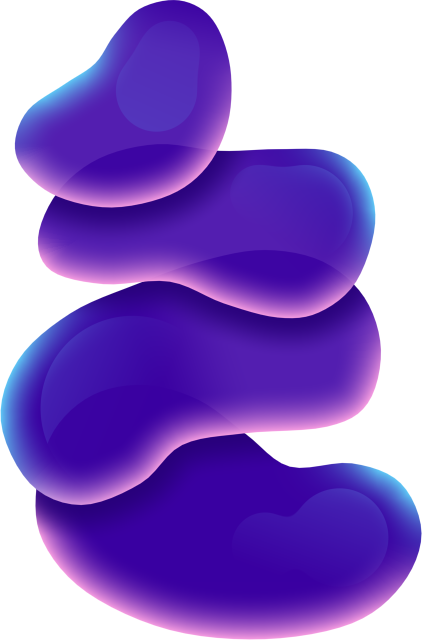
A Shadertoy shader for this background:

```glsl
// Four glossy violet blobs stacked on white, each overlapping the next one down.
// Outlines are closed splines turned into signed distances; rim glows, cast
// shadows and soft inner reflections are all shaded from those distances.

const vec2 CANVAS = vec2(5.12, 7.68);
const int KNOTS = 16;
const int STEPS = 6;

const vec3 DEEP   = vec3(0.225, 0.000, 0.630);
const vec3 VIOLET = vec3(0.325, 0.118, 0.690);
const vec3 SHADOW = vec3(0.150, 0.000, 0.470);
const vec3 PINK   = vec3(0.960, 0.610, 0.880);
const vec3 SKY    = vec3(0.370, 0.780, 0.960);
const vec3 SHEEN  = vec3(0.330, 0.330, 0.800);

// Catmull-Rom point (xy) and tangent (zw) between b and c
vec4 spline(vec2 a, vec2 b, vec2 c, vec2 d, float t) {
    vec2 k1 = c - a;
    vec2 k2 = 2.0 * a - 5.0 * b + 4.0 * c - d;
    vec2 k3 = 3.0 * (b - c) + d - a;
    return vec4(b + 0.5 * t * (k1 + t * (k2 + t * k3)),
                k1 + t * (2.0 * k2 + 3.0 * t * k3));
}

// Closed clockwise outline: outward normal (xy), signed distance (z)
vec3 outline(vec2 p, vec2 knot[KNOTS]) {
    float nearest = 1e5, side = 1.0;
    vec2 tangent = vec2(1.0, 0.0);
    vec4 a = vec4(knot[0], knot[1] - knot[KNOTS - 1]);
    for (int i = 0; i < KNOTS; i++) {
        for (int j = 1; j <= STEPS; j++) {
            vec4 b = spline(knot[(i + KNOTS - 1) % KNOTS], knot[i],
                            knot[(i + 1) % KNOTS], knot[(i + 2) % KNOTS],
                            float(j) / float(STEPS));
            vec2 ab = b.xy - a.xy, ap = p - a.xy;
            float h = clamp(dot(ap, ab) / dot(ab, ab), 0.0, 1.0);
            vec2 gap = ap - ab * h;
            if (dot(gap, gap) < nearest) {
                nearest = dot(gap, gap);
                tangent = mix(a.zw, b.zw, h);
            }
            if ((a.y > p.y) != (b.y > p.y) && ap.x < ab.x * ap.y / ab.y) side = -side;
            a = b;
        }
    }
    return vec3(normalize(vec2(tangent.y, -tangent.x)), side * sqrt(nearest));
}

float cover(float d, float soft) { return 1.0 - smoothstep(-soft, soft, d); }

// Position along a line from ends.xy (0) to ends.zw (1)
float along(vec2 p, vec4 ends) {
    vec2 axis = ends.zw - ends.xy;
    return clamp(dot(p - ends.xy, axis) / dot(axis, axis), 0.0, 1.0);
}

// Two circles (centre, radius) melted together
float twinCircle(vec2 p, vec3 a, vec3 b) {
    float da = length(p - a.xy) - a.z, db = length(p - b.xy) - b.z;
    float k = 0.25, h = max(k - abs(da - db), 0.0) / k;
    return min(da, db) - 0.25 * h * h * k;
}

// Body gradient, reflection, then the darker part over the blob below
vec3 body(vec2 p, vec4 tone, float sheen, vec4 fade, float below, float soft) {
    vec3 c = mix(DEEP, VIOLET, smoothstep(0.0, 1.0, along(p, tone)));
    c = mix(c, SHEEN, 0.42 * cover(sheen, soft) * (1.0 - along(p, fade)));
    return mix(c, DEEP, 0.85 * cover(below, soft));
}

// Pink rim on the side facing pinkDir, blue rim around a spot (centre, radius)
vec3 rim(vec3 c, vec2 p, vec3 edge, vec2 pinkDir, float width, vec3 spot) {
    float glow = pow(clamp(1.0 + edge.z / width, 0.0, 1.0), 2.0);
    vec2 q = (p - spot.xy) / spot.z;
    float blue = exp(-dot(q, q));
    float pink = smoothstep(-0.25, 0.75, dot(edge.xy, normalize(pinkDir)));
    c = mix(c, PINK, glow * pink * (1.0 - blue));
    return mix(c, SKY, glow * min(1.0, 1.15 * blue));
}

// Shade cast downwards by the blob above
vec3 shade(vec3 c, vec3 above) {
    float facing = smoothstep(-0.3, 0.8, dot(above.xy, vec2(0.3, 0.95)));
    return mix(c, SHADOW, 0.9 * facing * (1.0 - smoothstep(0.0, 0.48, above.z)));
}

void mainImage(out vec4 fragColor, in vec2 fragCoord) {
    vec2 uv = fragCoord / iResolution.xy;
    vec2 p = vec2(uv.x, 1.0 - uv.y) * CANVAS;
    float soft = 0.7 * CANVAS.y / iResolution.y;

    // Outlines from top to bottom
    vec3 e1 = outline(p, vec2[KNOTS](vec2(2.10, 0.0), vec2(2.45, 0.12), vec2(2.67, 0.42), vec2(2.79, 0.90),
        vec2(2.75, 1.48), vec2(2.50, 2.00), vec2(2.05, 2.34), vec2(1.35, 2.49), vec2(0.70, 2.36), vec2(0.30, 2.06),
        vec2(0.18, 1.72), vec2(0.34, 1.32), vec2(0.78, 1.01), vec2(1.15, 0.76), vec2(1.38, 0.42), vec2(1.68, 0.11)));
    vec3 e2 = outline(p, vec2[KNOTS](vec2(1.90, 1.73), vec2(2.65, 1.81), vec2(3.35, 1.79), vec2(4.00, 1.82),
        vec2(4.40, 2.12), vec2(4.53, 2.68), vec2(4.30, 3.38), vec2(3.85, 3.75), vec2(3.35, 3.81), vec2(2.70, 3.64),
        vec2(2.05, 3.38), vec2(1.25, 3.41), vec2(0.62, 3.25), vec2(0.46, 2.85), vec2(0.70, 2.30), vec2(1.20, 1.90)));
    vec3 e3 = outline(p, vec2[KNOTS](vec2(2.45, 3.13), vec2(3.20, 3.00), vec2(3.90, 3.14), vec2(4.40, 3.57),
        vec2(4.60, 4.20), vec2(4.44, 4.84), vec2(3.95, 5.12), vec2(2.95, 5.20), vec2(2.20, 5.34), vec2(1.70, 5.80),
        vec2(0.98, 6.06), vec2(0.36, 5.80), vec2(0.01, 5.05), vec2(0.22, 4.32), vec2(0.85, 3.76), vec2(1.65, 3.41)));
    vec3 e4 = outline(p, vec2[KNOTS](vec2(1.75, 4.62), vec2(2.40, 4.80), vec2(2.97, 5.21), vec2(3.50, 5.60),
        vec2(4.25, 5.56), vec2(4.84, 5.80), vec2(5.09, 6.40), vec2(4.85, 7.02), vec2(4.25, 7.48), vec2(3.20, 7.67),
        vec2(2.05, 7.56), vec2(1.05, 7.11), vec2(0.52, 6.50), vec2(0.44, 5.85), vec2(0.65, 5.17), vec2(1.12, 4.74)));

    // Inner reflections
    float s1 = twinCircle(p, vec3(2.05, 0.61, 0.36), vec3(1.89, 1.09, 0.49));
    float s2 = twinCircle(p, vec3(3.12, 2.32, 0.34), vec3(3.68, 2.56, 0.58));
    float s3 = twinCircle(p, vec3(1.60, 4.90, 1.11), vec3(1.60, 4.90, 0.50));
    float s4 = twinCircle(p, vec3(3.20, 6.55, 0.40), vec3(4.10, 6.45, 0.59));

    // Paint from the back to the front
    vec3 color = vec3(1.0);
    vec3 c4 = body(p, vec4(2.5, 6.0, 2.5, 30.0), s4, vec4(3.9, 5.8, 3.5, 6.95), 1.0, soft);
    c4 = shade(rim(c4, p, e4, vec2(-0.35, 0.94), 0.60, vec3(4.78, 5.75, 0.62)), e3);
    color = mix(color, c4, cover(e4.z, soft));

    vec3 c3 = body(p, vec4(1.75, 4.60, 2.95, 4.20), s3, vec4(0.6, 4.2, 1.9, 4.75), e4.z, soft);
    c3 = shade(rim(c3, p, e3, vec2(0.35, 0.94), 0.55, vec3(0.05, 4.65, 1.05)), e2);
    color = mix(color, c3, cover(e3.z, soft));

    vec3 c2 = body(p, vec4(3.9, 1.8, 3.0, 2.7), s2, vec4(3.9, 2.0, 3.5, 2.9), e3.z, soft);
    c2 = shade(rim(c2, p, e2, vec2(-0.2, 1.0), 0.52, vec3(4.5, 2.25, 0.7)), e1);
    color = mix(color, c2, cover(e2.z, soft));

    vec3 c1 = body(p, vec4(2.15, -0.2, 2.0, 0.7), s1, vec4(1.5, 1.4, 2.4, -0.7), e2.z, soft);
    c1 = rim(c1, p, e1, vec2(0.1, 1.0), 0.50, vec3(0.75, 1.0, 0.75));
    color = mix(color, c1, cover(e1.z, soft));

    fragColor = vec4(color, 1.0);
}
```
